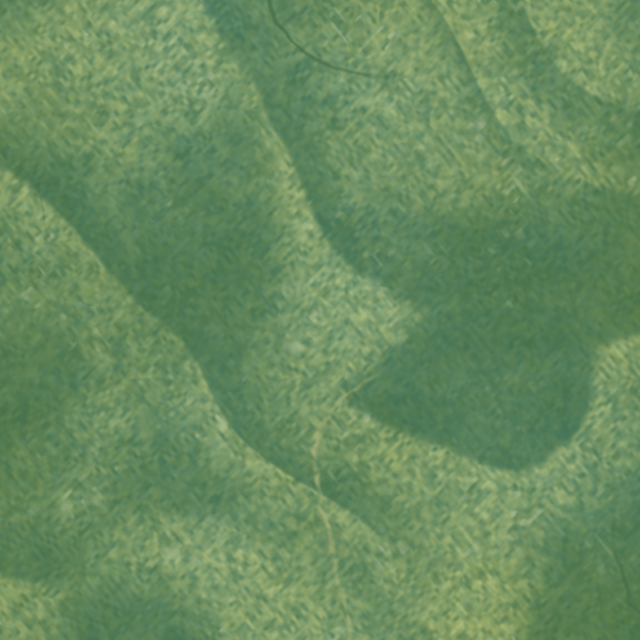
Write a Shadertoy shader that draws this texture.

```glsl
// Mossy green felt: soft overlapping folds, fine fibrous grain, pale ridges and dark creases.

const vec3 DEEP_GREEN  = vec3(0.300, 0.468, 0.326);
const vec3 PALE_GREEN  = vec3(0.585, 0.672, 0.448);
const vec3 COOL_SHIFT  = vec3(-0.012, 0.003, 0.032);
const vec3 RIDGE_COLOR = vec3(0.660, 0.690, 0.470);
const vec3 FLECK_COLOR = vec3(0.690, 0.750, 0.590);
const vec3 CREASE_COLOR = vec3(0.250, 0.410, 0.275);

const float PATCH_SCALE  = 2.0;    // large patches across the canvas
const float FOLD_COUNT   = 3.4;    // terraces over the height range
const float FOLD_EDGE    = 0.08;   // softness of a fold's sharp side
const float SHADE_TONE   = 0.08;   // tone of the dark patches
const float PATCH_GAIN   = 0.62;   // tone gained by the light patches
const float GRAIN_SCALE  = 160.0;  // fibres across the canvas
const float GRAIN_GAIN   = 1.08;
const float RIDGE_WIDTH  = 0.0075;
const float CREASE_WIDTH = 0.0055;

float hash(vec2 p) {
    return fract(sin(dot(p, vec2(127.1, 311.7))) * 43758.5);
}

float noise(vec2 p) {
    vec2 i = floor(p), f = fract(p);
    f = f * f * (3.0 - 2.0 * f);
    return mix(mix(hash(i), hash(i + vec2(1, 0)), f.x),
               mix(hash(i + vec2(0, 1)), hash(i + vec2(1, 1)), f.x), f.y);
}

mat2 rotation(float angle) {
    float c = cos(angle), s = sin(angle);
    return mat2(c, s, -s, c);
}

float fbm(vec2 p) {
    float sum = 0.0, weight = 0.55;
    for (int i = 0; i < 4; i++) {
        sum += weight * noise(p);
        p = rotation(0.65) * p * 2.03 + 17.3;
        weight *= 0.42;
    }
    return sum * 1.08;
}

vec2 warp(vec2 p, float scale, float amount) {
    return p + amount * (vec2(noise(p * scale + 3.7), noise(p * scale + 41.2)) - 0.5);
}

// Light and dark patches; some end in a crisp fold, others fade away
float patches(vec2 p) {
    vec2 q = rotation(0.7) * warp(p, 3.0, 0.22) * vec2(0.8, 1.2) * PATCH_SCALE;
    float s = fract(FOLD_COUNT * noise(q + 8.4) + 0.5 * noise(q * 2.3));
    float fold = s * (1.0 - smoothstep(1.0 - FOLD_EDGE, 1.0, s));
    float soft = smoothstep(0.27, 0.72, fbm(q * 1.5 + 23.0));
    float folded = smoothstep(0.35, 0.7, noise(p * 3.1 + 61.0));
    float shade = mix(soft, 0.25 * soft + 0.8 * fold, 0.8 * folded);
    return smoothstep(0.08, 0.72, shade);
}

// Approximate distance to a wandering contour line
float contour(vec2 p, float seed) {
    const float STEP = 0.004;
    p = warp(warp(p, 14.0, 0.03), 50.0, 0.009) * 2.2 + seed;
    float n = noise(p);
    vec2 slope = vec2(noise(p + vec2(STEP, 0)), noise(p + vec2(0, STEP))) - n;
    return abs(n - 0.5) / max(2.2 * length(slope) / STEP, 0.6);
}

// Short fibres leaning along either diagonal
float fibres(vec2 p, float scale) {
    vec2 q = p * scale;
    float rising  = noise(rotation(-0.8) * q * vec2(0.6, 1.05));
    float falling = noise(rotation(0.9) * q * vec2(0.6, 1.05) + 77.0);
    return mix(rising, falling, smoothstep(0.35, 0.65, noise(p * 38.0 + 5.0)));
}

void mainImage(out vec4 fragColor, in vec2 fragCoord) {
    vec2 p = fragCoord / iResolution.y;

    // Broad tone, mottling and grain that is stronger on the light patches
    float light = patches(p);
    float mottle = fbm(p * 17.0 + 9.0) - 0.5;
    float fibre = fibres(p, GRAIN_SCALE);
    float grain = 0.75 * (fibre - 0.5) + 0.35 * (noise(p * GRAIN_SCALE * 0.9 + 31.0) - 0.5);
    float tone = SHADE_TONE + PATCH_GAIN * light + 0.24 * mottle;
    tone += GRAIN_GAIN * mix(0.3, 1.0, light) * grain;
    vec3 color = mix(DEEP_GREEN, PALE_GREEN, clamp(tone, -0.1, 1.25));

    // Drift between yellowish and bluish green
    float cool = 2.8 * (fbm(p * 3.6 + 50.0) - 0.5) + 1.1 * (noise(p * 90.0 + 13.0) - 0.5);
    color += COOL_SHIFT * cool;

    // Dark creases
    float creaseMask = smoothstep(0.45, 0.75, noise(p * 4.0 + 90.0));
    float crease = 1.0 - smoothstep(0.0, CREASE_WIDTH, contour(p, 35.6));
    color = mix(color, CREASE_COLOR, 0.6 * crease * creaseMask);

    // Frayed pale ridges
    float ridgeMask = smoothstep(0.48, 0.72, noise(p * 2.6 + 14.0));
    float ridge = 1.0 - smoothstep(0.0, RIDGE_WIDTH, contour(p, 12.3));
    color = mix(color, RIDGE_COLOR, ridge * ridgeMask * (0.25 + 0.65 * fibre));

    // Clustered bright flecks
    float cluster = smoothstep(0.62, 0.85, noise(p * 15.0 + 28.0));
    float fleck = smoothstep(0.6, 0.95, fibres(p + 2.7, GRAIN_SCALE * 0.65));
    color = mix(color, FLECK_COLOR, 0.65 * fleck * cluster * (0.3 + 0.7 * light));

    fragColor = vec4(color, 1.0);
}
```
